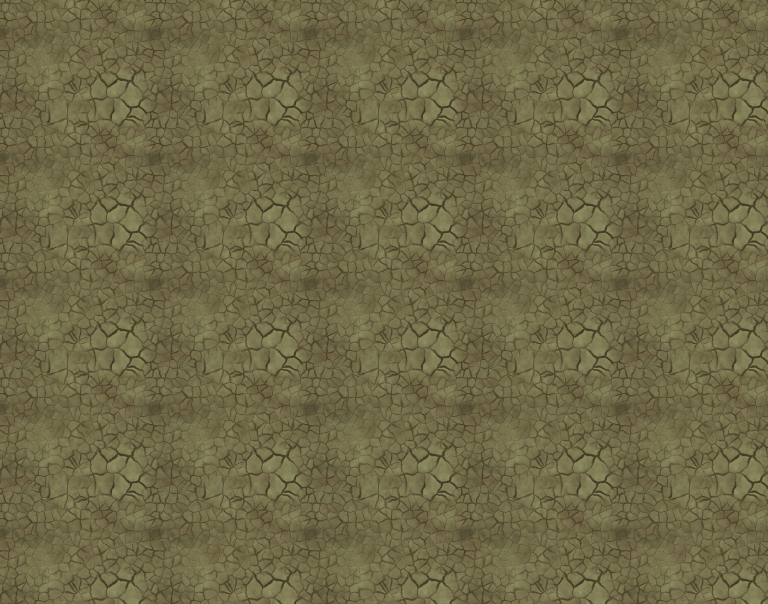
Write a WebGL 1 fragment shader that draws this texture.

```glsl
precision highp float;
// Dry olive mud, cracked into plates of two sizes, in a repeating tile.

uniform vec2 u_resolution;

const vec2 REPEATS = vec2(4.94, 4.83);
const vec2 TILE_CORNER = vec2(-0.003, 0.95);
const vec2 LARGE_CELLS = vec2(9.0, 7.0);
const vec2 SMALL_CELLS = vec2(17.0, 14.0);

const vec3 OLIVE = vec3(0.535, 0.530, 0.365);
const vec3 BROWN = vec3(0.395, 0.345, 0.230);
const vec3 CRACK = vec3(0.225, 0.185, 0.115);

vec2 hash2(vec2 p) {
  vec3 q = fract(vec3(p.xyx) * vec3(0.1031, 0.1030, 0.0973));
  q += dot(q, q.yzx + 33.33);
  return fract((q.xx + q.yz) * q.zy);
}

// Hash that wraps at the tile border.
vec2 cellHash(vec2 cell, vec2 period, float seed) {
  return hash2(floor(mod(cell + 0.5, period)) + seed);
}

float noise(vec2 p, vec2 period, float seed) {
  vec2 i = floor(p), f = fract(p);
  f = f * f * (3.0 - 2.0 * f);
  float a = cellHash(i, period, seed).x;
  float b = cellHash(i + vec2(1.0, 0.0), period, seed).x;
  float c = cellHash(i + vec2(0.0, 1.0), period, seed).x;
  float d = cellHash(i + 1.0, period, seed).x;
  return mix(mix(a, b, f.x), mix(c, d, f.x), f.y);
}

float fbm(vec2 tile, vec2 period, float seed) {
  float sum = 0.0, weight = 0.5;
  for (int i = 0; i < 4; i++) {
    sum += weight * noise(tile * period, period, seed);
    period *= 2.0;
    weight *= 0.5;
  }
  return sum / 0.9375;
}

// Soft spot that wraps at the tile border.
float spot(vec2 tile, vec2 center, vec2 radius) {
  vec2 d = (fract(tile - center + 0.5) - 0.5) / radius;
  return exp(-dot(d, d));
}

// Voronoi plates: x = distance to crack, y = plate tint, zw = crack normal.
vec4 plates(vec2 p, vec2 period, float seed) {
  vec2 base = floor(p), f = fract(p);
  vec2 nearCell = vec2(0.0), nearPoint = vec2(0.0);
  float best = 8.0;
  for (int y = -1; y <= 1; y++) {
    for (int x = -1; x <= 1; x++) {
      vec2 cell = vec2(float(x), float(y));
      vec2 r = cell + cellHash(base + cell, period, seed) - f;
      if (dot(r, r) < best) {
        best = dot(r, r);
        nearCell = cell;
        nearPoint = r;
      }
    }
  }
  vec3 edge = vec3(8.0, 0.0, 0.0);
  for (int y = -2; y <= 2; y++) {
    for (int x = -2; x <= 2; x++) {
      vec2 cell = nearCell + vec2(float(x), float(y));
      vec2 r = cell + cellHash(base + cell, period, seed) - f;
      vec2 across = r - nearPoint;
      if (dot(across, across) > 0.0001) {
        vec2 n = normalize(across);
        float d = dot(0.5 * (r + nearPoint), n);
        if (d < edge.x) edge = vec3(d, n);
      }
    }
  }
  float tint = cellHash(base + nearCell, period, seed + 37.0).y;
  return vec4(edge.x, tint, edge.yz);
}

// Crack darkness, plate tint and edge relief: x, y, z.
vec3 crackLayer(vec2 tile, vec2 cells, float width, float seed) {
  vec4 plate = plates(tile * cells, cells, seed);
  float soft = 0.8 * cells.x * REPEATS.x / u_resolution.x;
  float line = 1.0 - smoothstep(width - soft, width + soft, plate.x);
  float relief = dot(plate.zw, vec2(-0.6, 0.8)) * exp(-9.0 * plate.x);
  return vec3(line, plate.y, relief);
}

void main() {
  vec2 tile = (gl_FragCoord.xy / u_resolution - TILE_CORNER) * REPEATS;
  float patches = fbm(tile, vec2(4.0, 3.0), 3.0);
  float rough = fbm(tile, vec2(12.0, 10.0), 51.0);
  float grit = fbm(tile, vec2(40.0, 32.0), 11.0);

  // Ragged crack lines of uneven width
  vec2 warp = vec2(rough, fbm(tile, vec2(12.0, 10.0), 83.0)) - 0.5;
  vec2 bent = tile + 0.055 * warp;
  float uneven = noise(tile * vec2(15.0, 12.0), vec2(15.0, 12.0), 29.0);
  vec3 large = crackLayer(bent, LARGE_CELLS, 0.02 + 0.055 * uneven, 7.0);
  vec3 small = crackLayer(bent, SMALL_CELLS, 0.01 + 0.08 * uneven, 19.0);

  // Open plates, crumbled soil and smooth silt
  float open = spot(tile, vec2(0.78, 0.46), vec2(0.25, 0.34))
             + 0.8 * spot(tile, vec2(0.38, 0.30), vec2(0.14, 0.18));
  float plateArea = smoothstep(0.35, 0.65, open + 0.7 * (patches - 0.5));
  float silt = spot(tile, vec2(0.31, 0.74), vec2(0.16, 0.14));
  float crumble = spot(tile, vec2(0.16, 0.97), vec2(0.30, 0.09))
                + 0.6 * spot(tile, vec2(0.12, 0.46), vec2(0.13, 0.22));
  vec3 layer = mix(small * vec3(0.75, 1.0, 0.8), large, plateArea);
  float cracks = layer.x * (0.45 + 0.6 * uneven) * (1.0 - 0.7 * silt);

  // Soil colour, edge relief and cracks
  float olive = 0.60 + 0.22 * plateArea - 0.30 * crumble - 0.22 * silt;
  olive += 0.7 * (patches - 0.5) + 0.75 * (rough - 0.5) + 0.22 * (layer.y - 0.5);
  vec3 color = mix(BROWN, OLIVE, clamp(olive, 0.0, 1.1));
  color *= 1.0 + 0.24 * (grit - 0.5) + 0.10 * layer.z;
  color *= 1.0 - 0.30 * crumble * smoothstep(0.5, 0.75, rough);
  color = mix(color, CRACK, clamp(cracks, 0.0, 0.85));
  gl_FragColor = vec4(color, 1.0);
}
```
